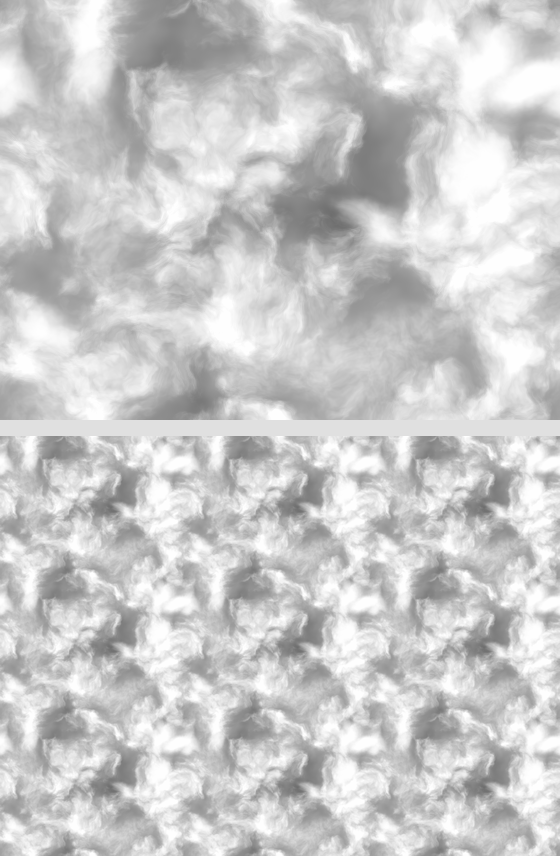
Top, the tile; bottom, the same tile 3 across and 3 down.
Write a WebGL 2 fragment shader that draws this texture.

```glsl
#version 300 es
precision highp float;
// Seamless grey overcast: billowing cloud layers with ragged edges and white glowing gaps.

uniform vec2 u_resolution;
out vec4 fragColor;

const float TAU = 6.2831853;

// Integer hash of a lattice cell, as an angle.
float hashAngle(vec2 cell, float seed) {
    uvec2 c = uvec2(cell);
    uint h = c.x * 1597334677u ^ c.y * 3812015801u ^ uint(seed) * 2654435769u;
    h = (h ^ (h >> 15u)) * 2246822519u;
    h = (h ^ (h >> 13u)) * 3266489917u;
    h ^= h >> 16u;
    return float(h >> 8u) / 16777216.0 * TAU;
}

// Dot product of a wrapped lattice gradient with the offset from its corner.
float cornerSlope(vec2 cell, vec2 offset, vec2 period, float seed) {
    float angle = hashAngle(mod(cell, period), seed);
    return dot(vec2(cos(angle), sin(angle)), offset);
}

// Gradient noise that repeats after a whole number of cells.
float gradientNoise(vec2 p, vec2 period, float seed) {
    vec2 cell = floor(p);
    vec2 f = p - cell;
    vec2 w = f * f * f * (f * (f * 6.0 - 15.0) + 10.0);
    vec2 e = vec2(1.0, 0.0);
    float a = cornerSlope(cell, f, period, seed);
    float b = cornerSlope(cell + e.xy, f - e.xy, period, seed);
    float c = cornerSlope(cell + e.yx, f - e.yx, period, seed);
    float d = cornerSlope(cell + e.xx, f - e.xx, period, seed);
    return mix(mix(a, b, w.x), mix(c, d, w.x), w.y);
}

// Octave sum, centred on zero.
float fbm(vec2 p, vec2 period, int octaves, float gain, float seed) {
    float sum = 0.0, amplitude = 1.0;
    for (int i = 0; i < octaves; i++) {
        sum += amplitude * gradientNoise(p, period, seed + float(i));
        p = p * 2.0 + 0.37;
        period *= 2.0;
        amplitude *= gain;
    }
    return sum;
}

// Octave sum of folded noise: round puffs parted by dark creases.
float billow(vec2 p, vec2 period, int octaves, float gain, float seed) {
    float sum = 0.0, amplitude = 1.0;
    for (int i = 0; i < octaves; i++) {
        float n = gradientNoise(p, period, seed + float(i));
        sum += amplitude * (sqrt(n * n + 0.003) - 0.17);
        p = p * 2.0 + 0.37;
        period *= 2.0;
        amplitude *= gain;
    }
    return sum;
}

// Displacement that curls and frays the cloud edges.
vec2 turbulence(vec2 p, vec2 period, float seed) {
    return vec2(fbm(p, period, 6, 0.5, seed), fbm(p, period, 6, 0.5, seed + 20.0));
}

void main() {
    vec2 uv = gl_FragCoord.xy / u_resolution;
    vec2 massCells = vec2(4.0, 3.0);
    vec2 puffCells = vec2(9.0, 7.0);
    vec2 warp = turbulence(uv * massCells, massCells, 11.0) / massCells;

    // Large cloud masses, and the soft grey layer behind them.
    vec2 massPoint = (uv + 0.35 * warp) * massCells;
    float mass = fbm(massPoint, massCells, 7, 0.54, 51.0);
    float haze = fbm((uv + 0.15 * warp) * massCells, massCells, 4, 0.48, 71.0);
    float back = 0.645 + 0.29 * haze;

    // Bright front layer, modelled by puffs.
    float puffs = billow((uv + 0.22 * warp) * puffCells, puffCells, 5, 0.52, 91.0);
    float front = 0.845 + 0.36 * puffs + 0.17 * mass;
    float cover = smoothstep(-0.27, 0.29, mass + 0.25 * puffs);
    float tone = mix(back, front, cover);

    // Broad white openings with diffuse borders.
    float opening = fbm((uv + 0.2 * warp) * massCells, massCells, 3, 0.4, 131.0);
    tone = mix(tone, 1.0, smoothstep(0.12, 0.5, opening + 0.12 * puffs));

    // Fine wisps, fading out where the cloud is smooth.
    vec2 wispCells = vec2(40.0, 30.0);
    float wisps = fbm((uv + 0.2 * warp) * wispCells, wispCells, 3, 0.6, 151.0);
    float roughness = smoothstep(-0.2, 0.35, haze) * (1.0 - smoothstep(0.88, 1.0, tone));
    tone += 0.07 * wisps * roughness;

    fragColor = vec4(vec3(clamp(tone, 0.42, 0.995)), 1.0);
}
```
